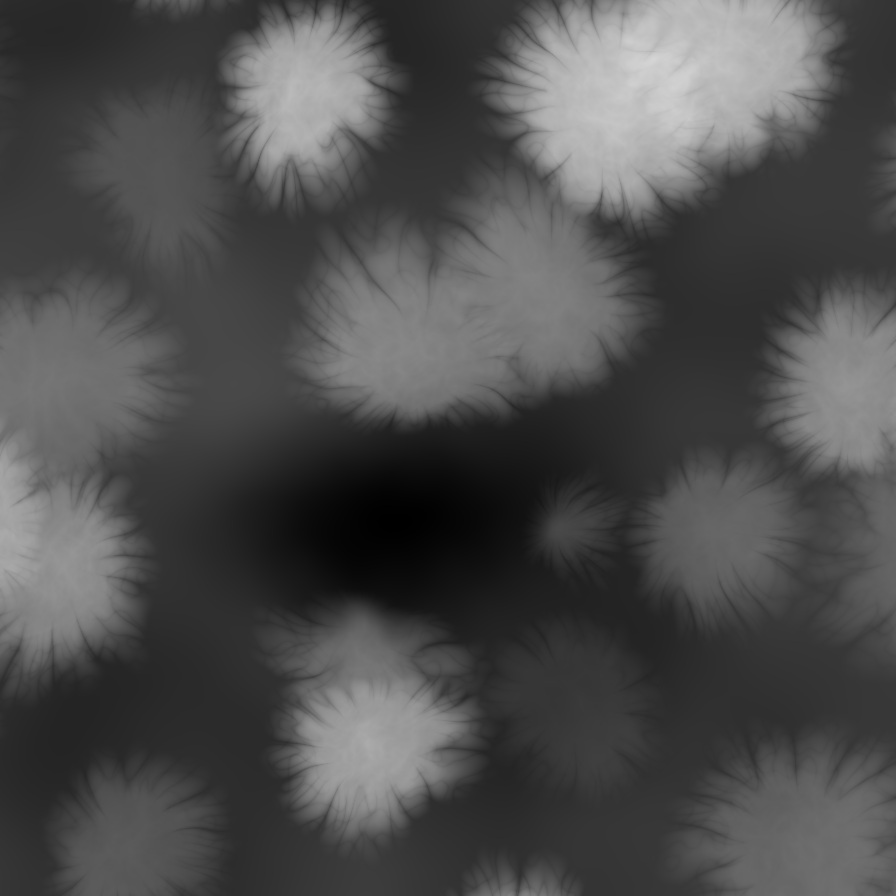
Reproduce this texture map procedurally as a Shadertoy shader.

```glsl
// Grey height map: soft lobed hills with fine radial creases around a dark basin.
// Hills sit on a jittered grid; folded gradient noise cuts their creases, and
// wider noise shapes the smooth valley floor between them.

vec2 hash2(vec2 p) {
    vec3 q = fract(p.xyx * vec3(0.1031, 0.1030, 0.0973));
    q += dot(q, q.yzx + 33.33);
    return fract((q.xx + q.yz) * q.zy);
}

vec2 gradient(vec2 cell) {
    float a = 6.2832 * hash2(cell + 71.0).x;
    return vec2(cos(a), sin(a));
}

float gradientNoise(vec2 p) {
    vec2 i = floor(p), f = p - i;
    vec2 u = f * f * f * (f * (f * 6.0 - 15.0) + 10.0);
    vec2 e = vec2(1.0, 0.0);
    float low = mix(dot(gradient(i), f), dot(gradient(i + e), f - e), u.x);
    float high = mix(dot(gradient(i + e.yx), f - e.yx),
                     dot(gradient(i + 1.0), f - 1.0), u.x);
    return mix(low, high, u.y);
}

// Soft spot of unit height
float bump(vec2 offset, vec2 size) {
    vec2 q = offset / size;
    return exp(-dot(q, q));
}

// Zero along narrow creases, near one between them
float fold(vec2 p, float width) {
    float n = abs(gradientNoise(p));
    return n / (n + width);
}

// One hill: steep lobed flank, gently domed top
float hill(vec2 q, float radius, vec2 seed, float basin) {
    float d = length(q);
    vec2 dir = q / max(d, 0.001);
    float creases = 0.22 * fold(dir * 1.6 + q * 5.0 + seed, 0.08)
                  + 0.10 * fold(dir * 3.5 + q * 15.0 + seed.yx, 0.14)
                  + 0.06 * fold(q * 42.0 + seed, 0.16);
    float x = 1.0 - d / radius - 1.1 * basin;
    x += (creases - 0.22) * smoothstep(0.05, 0.65, d / radius);
    return smoothstep(0.0, 0.55, x) * (0.72 + 0.28 * x);
}

// Smooth union of the hills in the neighbouring cells
float hills(vec2 p, float basin) {
    const float cells = 4.0;
    vec2 home = floor(p * cells);
    float sum = 0.0;
    for (int j = -1; j <= 1; j++)
    for (int i = -1; i <= 1; i++) {
        vec2 cell = home + vec2(i, j);
        vec2 center = (cell + 0.15 + 0.7 * hash2(cell + 13.0)) / cells;
        vec2 size = hash2(cell + 47.0);
        float peak = bump(center - vec2(0.75, 0.78), vec2(0.26, 0.20));
        float plain = bump(center - vec2(0.82, 0.32), vec2(0.28));
        float height = (0.10 + 0.42 * size.x) * (1.0 - 0.65 * plain) + 0.35 * peak;
        float radius = mix(0.11, 0.17, size.y) + 0.04 * peak;
        vec2 seed = 50.0 * hash2(cell + 5.0);
        float h = height * hill(p - center, radius, seed, basin);
        sum += h * h * h * h;
    }
    return sqrt(sqrt(sum));
}

void mainImage(out vec4 fragColor, in vec2 fragCoord) {
    vec2 p = fragCoord / iResolution.xy;

    // Bend the plane so outlines are irregular
    vec2 warped = p;
    warped += 0.045 * vec2(gradientNoise(p * 4.0 + 3.0), gradientNoise(p * 4.0 + 27.0));
    warped += 0.009 * vec2(gradientNoise(p * 19.0), gradientNoise(p * 19.0 + 41.0));

    // Smooth valley floor, sinking into the basin
    float basin = bump(warped - vec2(0.46, 0.41), vec2(0.19, 0.11));
    float ground = 0.21 + 0.11 * gradientNoise(p * 2.5 + 9.0)
                 + 0.06 * gradientNoise(warped * 6.0 + 17.0);
    ground *= 1.0 - basin;

    float relief = hills(warped, basin);

    // Fine bright veins, stronger on high ground
    float veins = 0.0, weight = 0.5, scale = 24.0;
    for (int i = 0; i < 3; i++) {
        veins += weight * (0.22 - abs(gradientNoise(warped * scale + float(i) * 19.0)));
        weight *= 0.6;
        scale *= 2.0;
    }

    float grey = ground + relief * (1.0 + 0.28 * veins);
    fragColor = vec4(vec3(clamp(grey, 0.0, 1.0)), 1.0);
}
```
